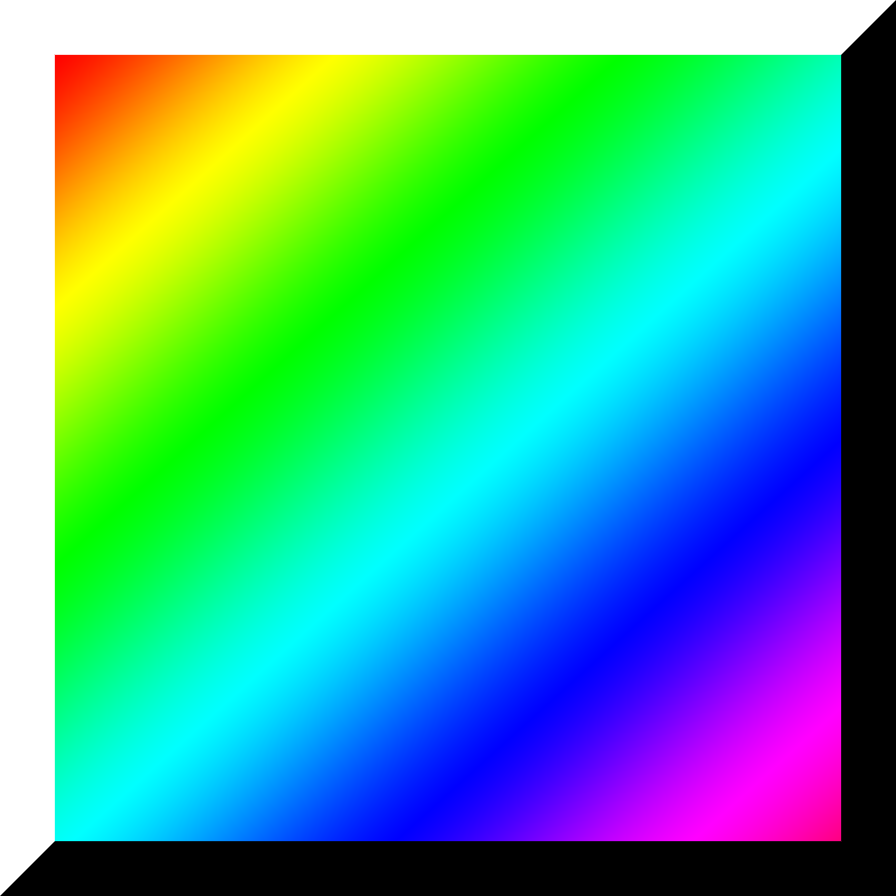
Write a Shadertoy shader that draws this background.

```glsl
// Diagonal rainbow panel inside a square bevel of white and black.

const float BORDER = 0.0612;             // bevel width
const vec2 SLOPE = vec2(0.9, 1.0);       // direction of the rainbow
const vec3 LIGHT = vec3(1.0);
const vec3 SHADE = vec3(0.0);

// Positions of red, yellow, green, cyan, blue, magenta and red again
const float STOPS[7] = float[7](0.0, 0.322, 0.65, 1.02, 1.39, 1.73, 2.07);

// Ramp between two stops, slightly softened at both ends
float softRamp(float start, float end, float x) {
    float t = clamp((x - start) / (end - start), 0.0, 1.0);
    return mix(t, smoothstep(0.0, 1.0, t), 0.4);
}

// Hue in sixths of the colour wheel along the diagonal
float hueAt(float position) {
    float hue = 0.0;
    for (int i = 0; i < 6; i++) {
        hue += softRamp(STOPS[i], STOPS[i + 1], position);
    }
    return hue;
}

vec3 hueColor(float hue) {
    vec3 wheel = mod(hue + vec3(0.0, 4.0, 2.0), 6.0);
    return clamp(abs(wheel - 3.0) - 1.0, 0.0, 1.0);
}

// Signed distance to an axis-aligned square
float squareDistance(vec2 p, float halfSize) {
    vec2 d = abs(p) - halfSize;
    return max(d.x, d.y);
}

// Coverage of the inside of a shape, with a one-pixel soft edge
float coverage(float dist, float pixel) {
    return clamp(0.5 - dist / pixel, 0.0, 1.0);
}

void mainImage(out vec4 fragColor, in vec2 fragCoord) {
    vec2 uv = fragCoord / iResolution.xy;
    float pixel = 1.0 / min(iResolution.x, iResolution.y);

    // Bevel: light above the rising diagonal, shade below it
    float lit = coverage((uv.x - uv.y) * 0.7071, pixel);
    vec3 color = mix(SHADE, LIGHT, lit);

    // Rainbow panel, measured from its top left corner
    vec2 local = (vec2(uv.x, 1.0 - uv.y) - BORDER) / (1.0 - 2.0 * BORDER);
    vec3 rainbow = hueColor(hueAt(dot(local, SLOPE)));
    float panel = coverage(squareDistance(uv - 0.5, 0.5 - BORDER), pixel);
    color = mix(color, rainbow, panel);

    fragColor = vec4(color, 1.0);
}
```
